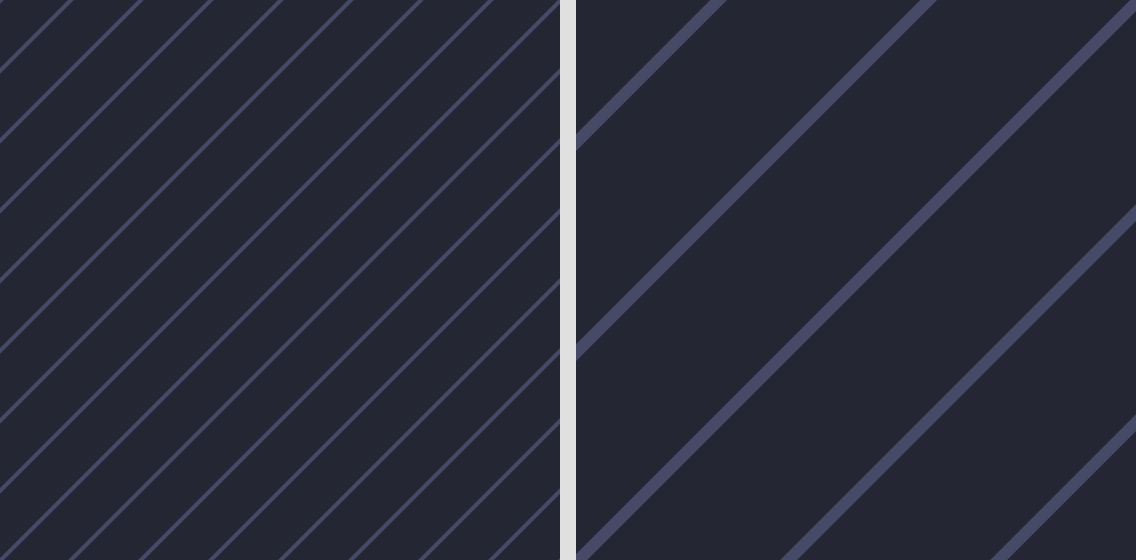
Left: the whole. Right: its middle third, enlarged.
Reproduce this pattern procedurally as a Shadertoy shader.

```glsl
const float REPEATS = 8.0;         // stripes along each edge
const float STRIPE_SHARE = 0.08;   // stripe width as a share of its period
const float STRIPE_SHIFT = 0.013;  // phase offset in periods
const vec3 GROUND = vec3(0.14, 0.15, 0.20);
const vec3 STRIPE = vec3(0.28, 0.29, 0.40);

// Distance to the nearest whole number
float distToInteger(float phase) {
    return abs(fract(phase + 0.5) - 0.5);
}

// Smooth coverage of a stripe centred on each whole phase
float stripeMask(float phase, float width, float pixel) {
    float edge = distToInteger(phase) - 0.5 * width;
    return clamp(0.5 - edge / pixel, 0.0, 1.0);
}

void mainImage(out vec4 fragColor, in vec2 fragCoord) {
    vec2 uv = fragCoord / iResolution.xy;

    // Rising diagonals, periodic along both axes
    float phase = REPEATS * (uv.x - uv.y) - STRIPE_SHIFT;
    float pixel = REPEATS * length(1.0 / iResolution.xy);

    float mask = stripeMask(phase, STRIPE_SHARE, pixel);
    fragColor = vec4(mix(GROUND, STRIPE, mask), 1.0);
}
```
